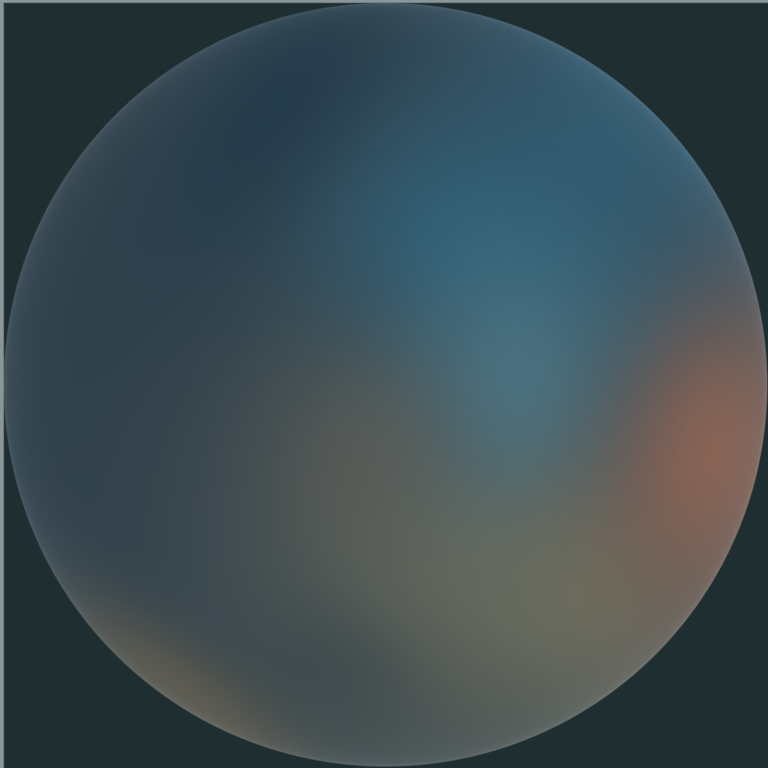
A Shadertoy shader for this background:

```glsl
// Dusky glass disc with blurred blue, olive and rust glows on a dark teal ground.

const vec2  DISC_CENTER = vec2(0.502, 0.499);
const float DISC_RADIUS = 0.497;
const float RIM_WIDTH   = 0.028;
const float RIM_LIGHT   = 0.055;
const float EDGE_WIDTH  = 0.0025;
const float EDGE_LIGHT  = 0.06;
const vec2  FRAME_WIDTH = vec2(0.0050, 0.0038);

const vec3 GROUND     = vec3(0.122, 0.182, 0.194);
const vec3 FRAME      = vec3(0.54, 0.59, 0.60);
const vec3 SLATE      = vec3(0.188, 0.252, 0.295);
const vec3 NAVY       = vec3(0.138, 0.228, 0.285);
const vec3 STEEL_BLUE = vec3(0.200, 0.345, 0.425);
const vec3 TEAL_BLUE  = vec3(0.185, 0.370, 0.460);
const vec3 PALE_BLUE  = vec3(0.290, 0.450, 0.510);
const vec3 OLIVE_GREY = vec3(0.380, 0.395, 0.355);
const vec3 OLIVE      = vec3(0.420, 0.430, 0.370);
const vec3 TAUPE      = vec3(0.370, 0.360, 0.335);
const vec3 RUST       = vec3(0.525, 0.385, 0.330);
const vec3 BRONZE     = vec3(0.350, 0.340, 0.295);
const vec3 SHADE      = vec3(0.210, 0.265, 0.285);

// Gaussian ellipse, turned by angle in radians
float glow(vec2 p, vec2 center, vec2 radii, float angle) {
    float c = cos(angle), s = sin(angle);
    vec2 d = p - center;
    vec2 q = vec2(c * d.x + s * d.y, c * d.y - s * d.x) / radii;
    return exp(-dot(q, q));
}

// Layers of blurred colour inside the disc
vec3 discColor(vec2 p) {
    vec3 col = SLATE;

    // Warm lower half
    col = mix(col, OLIVE_GREY, glow(p, vec2(0.62, 0.27), vec2(0.30), 0.0));

    // Blue upper half
    col = mix(col, STEEL_BLUE, glow(p, vec2(0.82, 0.83), vec2(0.26, 0.28), 0.0));
    col = mix(col, TEAL_BLUE, glow(p, vec2(0.64, 0.67), vec2(0.23, 0.17), -0.4));
    col = mix(col, PALE_BLUE, 0.9 * glow(p, vec2(0.67, 0.51), vec2(0.13, 0.17), 0.0));
    col = mix(col, NAVY, 0.9 * glow(p, vec2(0.36, 0.87), vec2(0.25, 0.095), 0.95));

    // Warm accents and lower shading
    col = mix(col, TAUPE, 0.5 * glow(p, vec2(0.48, 0.42), vec2(0.13), 0.0));
    col = mix(col, OLIVE, 0.8 * glow(p, vec2(0.76, 0.22), vec2(0.14), 0.0));
    col = mix(col, RUST, glow(p, vec2(0.925, 0.41), vec2(0.21, 0.125), 1.36));
    col = mix(col, SHADE, 0.5 * glow(p, vec2(0.43, 0.13), vec2(0.12, 0.08), -0.3));
    col = mix(col, BRONZE, 0.9 * glow(p, vec2(0.24, 0.10), vec2(0.20, 0.058), -0.63));
    return col;
}

void mainImage(out vec4 fragColor, in vec2 fragCoord) {
    vec2 uv = fragCoord / iResolution.xy;
    vec2 pixel = 1.0 / iResolution.xy;
    float soft = max(pixel.x, pixel.y);

    // Disc with a soft rim and a thin bright edge
    float dist = length(uv - DISC_CENTER) - DISC_RADIUS;
    float depth = max(-dist, 0.0);
    vec3 disc = discColor(uv);
    disc += RIM_LIGHT * exp(-depth / RIM_WIDTH);
    disc += EDGE_LIGHT * exp(-depth / EDGE_WIDTH);
    vec3 col = mix(GROUND, disc, 1.0 - smoothstep(-soft, soft, dist));

    // Pale frame lines along the left and top edges
    vec2 inset = vec2(uv.x, 1.0 - uv.y);
    vec2 lines = 1.0 - smoothstep(FRAME_WIDTH - pixel, FRAME_WIDTH + pixel, inset);
    col = mix(col, FRAME, max(lines.x, lines.y));

    fragColor = vec4(col, 1.0);
}
```
